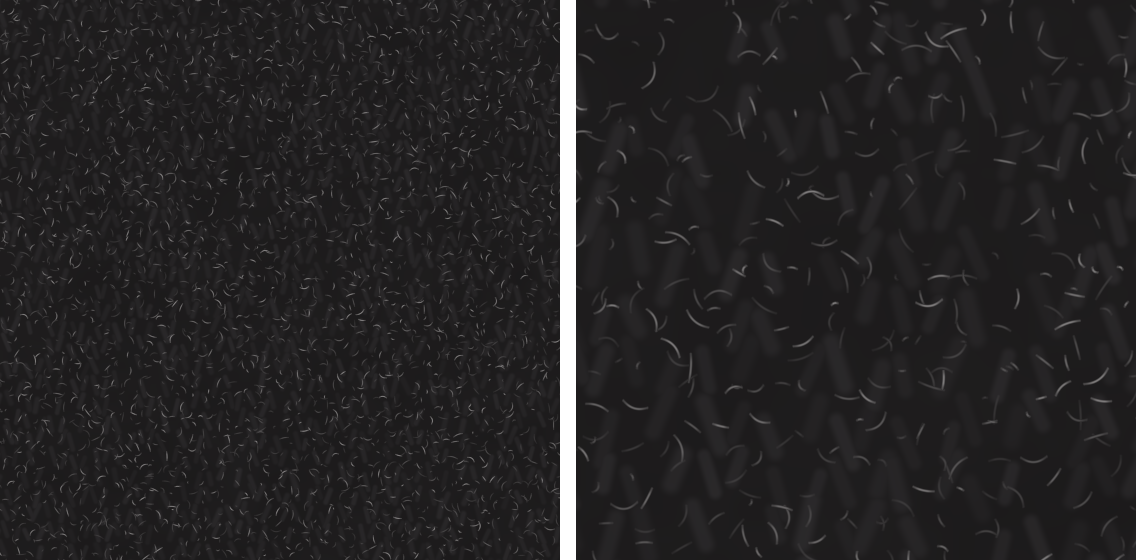
Left: the whole. Right: its middle third, enlarged.
Reproduce this texture procedurally as a WebGL 2 fragment shader.

```glsl
#version 300 es
precision highp float;
// Dark brushed knit: soft slanted strands in alternating columns over a
// near-black ground, covered with short, thin, curved lint fibres.
// Strands and fibres are jittered per grid cell and found by a 3x3 search.

uniform vec2 u_resolution;
out vec4 fragColor;

const vec3 GROUND = vec3(0.114, 0.108, 0.111);
const vec3 STRAND = vec3(0.168, 0.161, 0.167);
const vec3 FIBRE = vec3(0.54, 0.53, 0.53);
const vec2 STRAND_CELL = vec2(0.020, 0.033);
const float FIBRE_CELL = 0.022;
const float TAU = 6.2831853;

// Four random values in 0..1 for a cell and a seed.
vec4 hash4(vec2 cell, float seed) {
    uvec3 v = uvec3(ivec3(vec3(cell, seed)) + 4096);
    v = v * 1664525u + 1013904223u;
    for (int i = 0; i < 2; i++) {
        v.x += v.y * v.z;
        v.y += v.z * v.x;
        v.z += v.x * v.y;
        v ^= v >> 16u;
    }
    uint w = (v.x ^ (v.y << 7u)) * 747796405u + v.z;
    w ^= w >> 15u;
    return vec4(uvec4(v, w) & 65535u) / 65535.0;
}

float valueNoise(vec2 p, float seed) {
    vec2 cell = floor(p);
    vec2 f = fract(p);
    f = f * f * (3.0 - 2.0 * f);
    float low = mix(hash4(cell, seed).x, hash4(cell + vec2(1, 0), seed).x, f.x);
    float high = mix(hash4(cell + vec2(0, 1), seed).x, hash4(cell + vec2(1, 1), seed).x, f.x);
    return mix(low, high, f.y);
}

// Distance to a segment of given half length along the unit direction.
float segmentDistance(vec2 p, vec2 dir, float halfLength) {
    float along = clamp(dot(p, dir), -halfLength, halfLength);
    return length(p - dir * along);
}

// Distance to a shallow parabolic arc lying along the x axis.
float arcDistance(vec2 p, float halfLength, float bend) {
    float t = clamp(p.x / halfLength, -1.0, 1.0);
    float slope = 2.0 * bend * t;
    float across = (p.y - bend * halfLength * (t * t - 0.33)) / sqrt(1.0 + slope * slope);
    return length(vec2(p.x - t * halfLength, across));
}

// Blurred strands leaning left and right in alternate columns.
float strandLayer(vec2 p, float seed) {
    vec2 home = floor(p / STRAND_CELL);
    float cover = 0.0;
    for (int j = -1; j <= 1; j++) {
        for (int i = -1; i <= 1; i++) {
            vec2 cell = home + vec2(i, j);
            vec4 shape = hash4(cell, seed);
            vec4 look = hash4(cell, seed + 1.0);
            vec2 centre = (cell + 0.5 + 0.6 * (shape.xy - 0.5)) * STRAND_CELL;
            float side = mod(cell.x, 2.0) < 0.5 ? -1.0 : 1.0;
            vec2 dir = normalize(vec2(side * mix(0.18, 0.48, shape.z), 1.0));
            float d = segmentDistance(p - centre, dir, mix(0.008, 0.015, shape.w));
            float body = 1.0 - smoothstep(0.0015, mix(0.006, 0.0085, look.x), d);
            float strength = step(look.y, 0.76) * mix(0.4, 1.0, look.z);
            cover = max(cover, body * strength);
        }
    }
    return cover;
}

// Thin bent fibres at any angle, many faint and a few bright.
float fibreLayer(vec2 p, float seed, float pixel) {
    vec2 home = floor(p / FIBRE_CELL);
    float cover = 0.0;
    for (int j = -1; j <= 1; j++) {
        for (int i = -1; i <= 1; i++) {
            vec2 cell = home + vec2(i, j);
            vec4 shape = hash4(cell, seed);
            vec4 look = hash4(cell, seed + 1.0);
            vec2 q = p - (cell + shape.xy) * FIBRE_CELL;
            float angle = shape.z * TAU;
            float c = cos(angle);
            float s = sin(angle);
            q = vec2(c * q.x + s * q.y, c * q.y - s * q.x);
            float halfLength = mix(0.0012, 0.0085, shape.w);
            float d = arcDistance(q, halfLength, 0.9 * (look.x - 0.5));
            float line = 1.0 - smoothstep(0.0, 0.0008 + 0.7 * pixel, d);
            float taper = 1.0 - 0.5 * smoothstep(0.3, 1.0, abs(q.x) / halfLength);
            float strength = step(look.y, 0.72) * mix(0.2, 0.9, look.z * look.z);
            cover = max(cover, line * taper * strength);
        }
    }
    return cover;
}

void main() {
    float pixel = 1.0 / min(u_resolution.x, u_resolution.y);
    vec2 p = gl_FragCoord.xy * pixel;

    // Ground with broad, faint mottling
    float mottle = valueNoise(p * 14.0, 1.0) + 0.5 * valueNoise(p * 55.0, 2.0) - 0.75;
    vec3 colour = GROUND + 0.010 * mottle;

    // Soft knitted strands
    float strands = strandLayer(p, 10.0) * (0.88 + 0.25 * mottle);
    colour = mix(colour, STRAND, clamp(strands, 0.0, 1.0));

    // Lint lying on top
    float lint = max(fibreLayer(p, 20.0, pixel), fibreLayer(p + 0.371, 30.0, pixel));
    colour = mix(colour, FIBRE, lint);

    fragColor = vec4(colour, 1.0);
}
```
